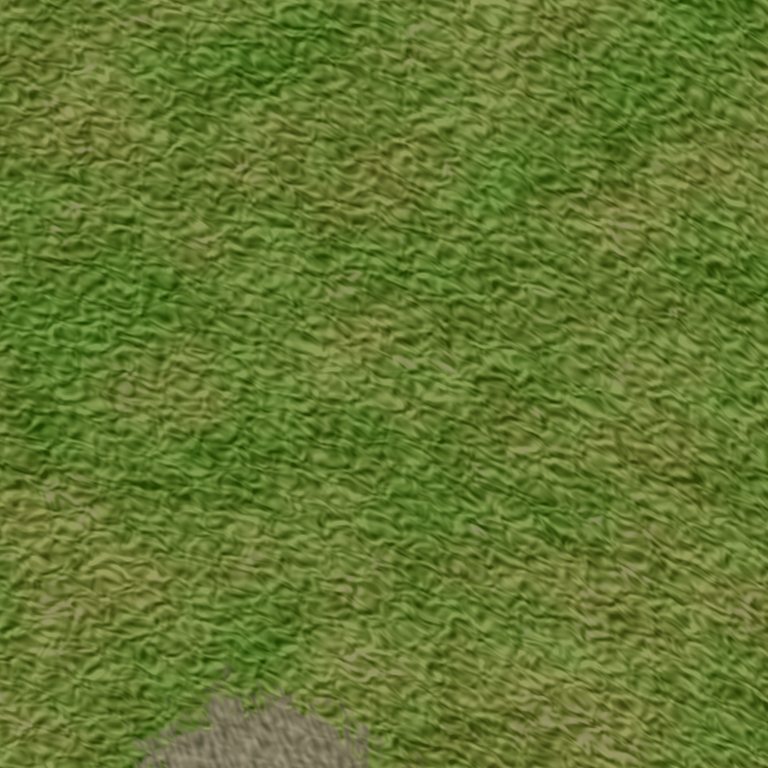
This texture is drawn by a WebGL 1 fragment shader. Its source:

```glsl
precision highp float;

uniform vec2 u_resolution;

// Grass tones from shade to lit tips
const vec3 SHADE = vec3(0.22, 0.31, 0.05);
const vec3 BLADE = vec3(0.35, 0.44, 0.15);
const vec3 TIP = vec3(0.48, 0.56, 0.27);
const vec3 STRAW = vec3(0.58, 0.56, 0.42);
const vec3 SOIL_DARK = vec3(0.39, 0.37, 0.28);
const vec3 SOIL_LIGHT = vec3(0.61, 0.57, 0.49);
const vec3 DRY_SHIFT = vec3(0.06, 0.005, 0.03);

// Tufts: cells per canvas, slant and relief
const vec2 TUFT_FREQ = vec2(62.0, 94.0);
const float SLANT = 0.08;
const float BEND = 0.2;
const vec2 LIGHT_STEP = vec2(-0.22, 0.48);
const float RELIEF_GAIN = 2.35;
const float FINE_SCALE = 1.8;
const float FINE_WEIGHT = 0.42;

// Bare ground
const vec2 BARE_CENTER = vec2(0.34, -0.01);
const vec2 BARE_RADIUS = vec2(0.165, 0.105);
const vec2 TWIG_FREQ = vec2(125.0, 52.0);

const float TAU = 6.2831853;

float hash(vec2 cell) {
  vec3 h = fract(cell.xyx * vec3(0.1031, 0.1030, 0.0973));
  h += dot(h, h.yzx + 33.33);
  return fract((h.x + h.y) * h.z);
}

float cornerSlope(vec2 cell, vec2 offset) {
  float angle = TAU * hash(cell);
  return dot(vec2(cos(angle), sin(angle)), offset);
}

float gradientNoise(vec2 p) {
  vec2 cell = floor(p);
  vec2 f = p - cell;
  vec2 w = f * f * f * (f * (f * 6.0 - 15.0) + 10.0);
  vec2 e = vec2(1.0, 0.0);
  float low = mix(cornerSlope(cell, f), cornerSlope(cell + e.xy, f - e.xy), w.x);
  float high = mix(cornerSlope(cell + e.yx, f - e.yx), cornerSlope(cell + e.xx, f - e.xx), w.x);
  return mix(low, high, w.y);
}

// Broad variation over three octaves
float patches(vec2 p) {
  float sum = 0.0;
  float weight = 1.0;
  for (int i = 0; i < 3; i++) {
    sum += weight * gradientNoise(p);
    p = p * 2.1 + 17.3;
    weight *= 0.6;
  }
  return sum;
}

float tuftHeight(vec2 p) {
  return gradientNoise(p) + FINE_WEIGHT * gradientNoise(p * FINE_SCALE + 41.7);
}

// Slanted relief, lit from above
float tuftTone(vec2 uv) {
  vec2 p = vec2(uv.x, uv.y + SLANT * uv.x + BEND * uv.x * uv.x) * TUFT_FREQ + 100.0;
  vec2 warp = vec2(gradientNoise(p * 0.45 + 7.1), gradientNoise(p * 0.45 + 63.9));
  p += 0.8 * warp;
  float relief = tuftHeight(p) - tuftHeight(p + LIGHT_STEP);
  float clumps = gradientNoise(p * 0.3 + 29.5);
  return RELIEF_GAIN * relief + 0.9 * clumps;
}

vec3 grassColor(float tone) {
  vec3 dark = mix(SHADE, BLADE, clamp((tone + 1.5) / 1.2, -0.4, 1.0));
  return mix(dark, TIP, clamp((tone + 0.3) / 1.2, 0.0, 1.5));
}

void main() {
  vec2 uv = gl_FragCoord.xy / min(u_resolution.x, u_resolution.y);
  float tone = tuftTone(uv);

  // Lush and dry areas
  float dryness = patches(uv * vec2(4.0, 5.5) + 11.2);
  dryness += 0.4 * smoothstep(0.25, 0.6, uv.x) * (1.0 - smoothstep(0.0, 0.4, uv.y));
  float brightness = patches(uv * vec2(5.0, 8.0) + 57.4);
  vec3 color = grassColor(tone + 0.6 * brightness) + DRY_SHIFT * clamp(dryness * 1.6, -1.0, 1.0);

  // Pale straw on the tips in scattered spots
  float strawSpot = patches(uv * vec2(11.0, 15.0) + 83.6) + 0.4 * dryness;
  float straw = smoothstep(0.3, 0.75, strawSpot) * smoothstep(-0.6, 1.2, tone);
  color = mix(color, STRAW, 0.65 * straw);

  // Bare ground with fine upright twigs
  float twigs = gradientNoise((uv + vec2(0.4 * uv.y, 0.0)) * TWIG_FREQ + 19.8);
  float soilTone = 0.5 + 1.0 * twigs + 0.13 * tone;
  vec3 soil = mix(SOIL_DARK, SOIL_LIGHT, clamp(soilTone, -0.2, 1.1));
  float edge = length((uv - BARE_CENTER) / BARE_RADIUS);
  edge += 0.35 * patches(uv * 18.0 + 5.3) + 0.3 * twigs;
  float bare = 1.0 - smoothstep(0.78, 1.12, edge);
  color = mix(color, soil, 0.92 * bare);

  gl_FragColor = vec4(clamp(color, 0.0, 1.0), 1.0);
}
```
